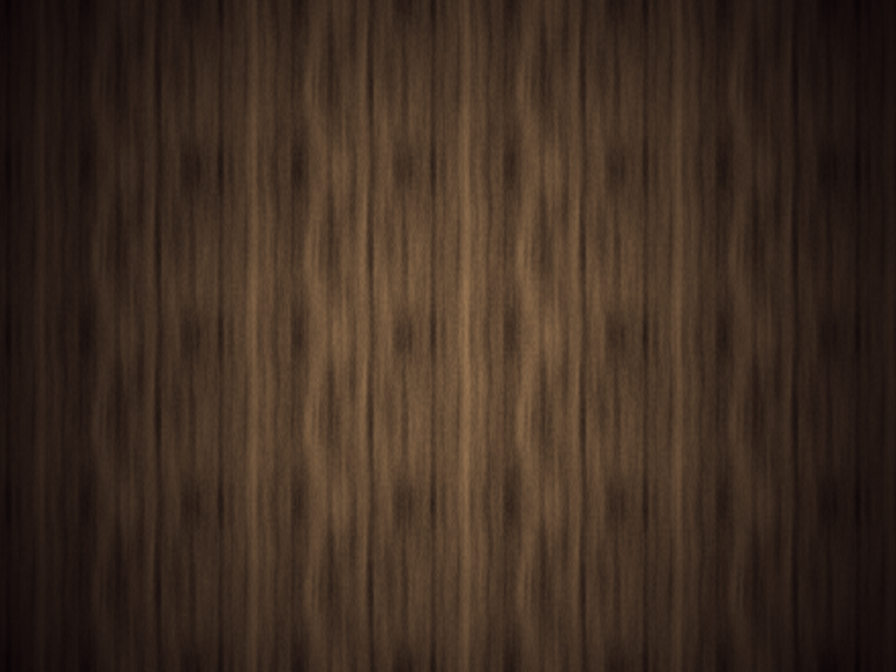
Write a WebGL 1 fragment shader that draws this texture.

```glsl
precision highp float;
// Dark wood veneer: a repeating tile of vertical grain stripes, streaks and
// smoky blotches, built from soft bars and wrapped value noise, then tinted
// brown and dimmed by a wide elliptical vignette.

uniform vec2 u_resolution;

const vec2 TILE = vec2(0.316, 0.25);      // tile size, in canvas heights
const float BASE_LIGHT = 0.415;
const vec2 VIGNETTE = vec2(5.0, 2.2);     // falloff across and up
const vec2 VIGNETTE_CENTRE = vec2(0.5, 0.49);
const vec3 TINT = vec3(1.0, 0.8, 0.533);
const vec3 TINT_SHIFT = vec3(0.0, -0.018, 0.001);
const float STREAK_AMOUNT = 0.34;
const float FIBRE_AMOUNT = 0.24;
const float GRAIN_AMOUNT = 0.14;
const float BAR_EDGE = 0.009;

float hash(vec2 p) {
  vec3 q = fract(vec3(p.xyx) * 0.1031);
  q += dot(q, q.yzx + 33.33);
  return fract((q.x + q.y) * q.z);
}

// Value noise that wraps after a whole number of cells.
float wrapNoise(vec2 p, vec2 cells) {
  vec2 i = floor(p);
  vec2 f = fract(p);
  f = f * f * (3.0 - 2.0 * f);
  vec2 a = mod(i, cells);
  vec2 b = mod(i + 1.0, cells);
  return mix(mix(hash(a), hash(vec2(b.x, a.y)), f.x),
             mix(hash(vec2(a.x, b.y)), hash(b), f.x), f.y);
}

float tileNoise(vec2 t, vec2 cells, float seed) {
  return wrapNoise(t * cells + floor(seed * cells), cells) - 0.5;
}

// Shortest signed distance on a repeating unit interval.
vec2 wrapDelta(vec2 t, vec2 centre) {
  return fract(t - centre + 0.5) - 0.5;
}

float bar(float x, float centre, float halfWidth) {
  float d = abs(fract(x - centre + 0.5) - 0.5);
  return 1.0 - smoothstep(halfWidth - BAR_EDGE, halfWidth + BAR_EDGE, d);
}

float blotch(vec2 t, vec2 centre, vec2 size) {
  vec2 d = wrapDelta(t, centre) / size;
  return exp(-dot(d, d));
}

// Fixed light and dark strips that run the full height.
float strips(float x) {
  float s = 0.20 * bar(x, 0.703, 0.026);
  s += 0.18 * bar(x, 0.190, 0.025);
  s += 0.10 * bar(x, 0.630, 0.018);
  s += 0.08 * bar(x, 0.480, 0.022);
  s -= 0.25 * bar(x, 0.044, 0.013);
  s -= 0.14 * bar(x, 0.085, 0.012);
  s -= 0.21 * bar(x, 0.555, 0.014);
  s -= 0.22 * bar(x, 0.753, 0.011);
  s -= 0.16 * bar(x, 0.300, 0.010);
  s -= 0.10 * bar(x, 0.400, 0.030);
  s -= 0.10 * bar(x, 0.918, 0.025);
  return s;
}

// Blotches repeated with the tile, broken up along the grain.
float blotches(vec2 t) {
  float dark = blotch(t, vec2(0.41, 0.0), vec2(0.07, 0.20));
  dark += blotch(t, vec2(0.92, 0.0), vec2(0.07, 0.20));
  dark += 0.7 * blotch(t, vec2(0.80, 0.58), vec2(0.08, 0.22));
  float pale = blotch(t, vec2(0.42, 0.38), vec2(0.12, 0.20));
  pale += blotch(t, vec2(0.90, 0.25), vec2(0.08, 0.16));
  float ragged = 0.9 + 1.2 * tileNoise(t, vec2(45.0, 3.0), 0.37);
  return 0.09 * pale - 0.24 * dark * ragged;
}

void main() {
  vec2 uv = gl_FragCoord.xy / u_resolution;
  vec2 p = gl_FragCoord.xy / u_resolution.y;
  vec2 t = p / TILE;

  // Slight sideways drift keeps the grain from looking ruled.
  t.x += 0.008 * tileNoise(t, vec2(6.0, 3.0), 0.6);

  float wood = 1.0 + strips(t.x) + blotches(t);
  wood += STREAK_AMOUNT * tileNoise(t, vec2(31.0, 2.0), 0.15);
  wood += FIBRE_AMOUNT * tileNoise(t, vec2(61.0, 4.0), 0.72);

  // Fine pores and faint cloudy wear over the whole canvas.
  wood += GRAIN_AMOUNT * (wrapNoise(p * vec2(330.0, 200.0), vec2(997.0)) - 0.5);
  wood += 0.10 * (wrapNoise(p * vec2(9.0, 7.0), vec2(97.0)) - 0.5);

  vec2 d = uv - VIGNETTE_CENTRE;
  float light = BASE_LIGHT * wood * exp(-dot(d * d, VIGNETTE));
  vec3 colour = light * TINT + TINT_SHIFT;
  gl_FragColor = vec4(clamp(colour, 0.0, 1.0), 1.0);
}
```
